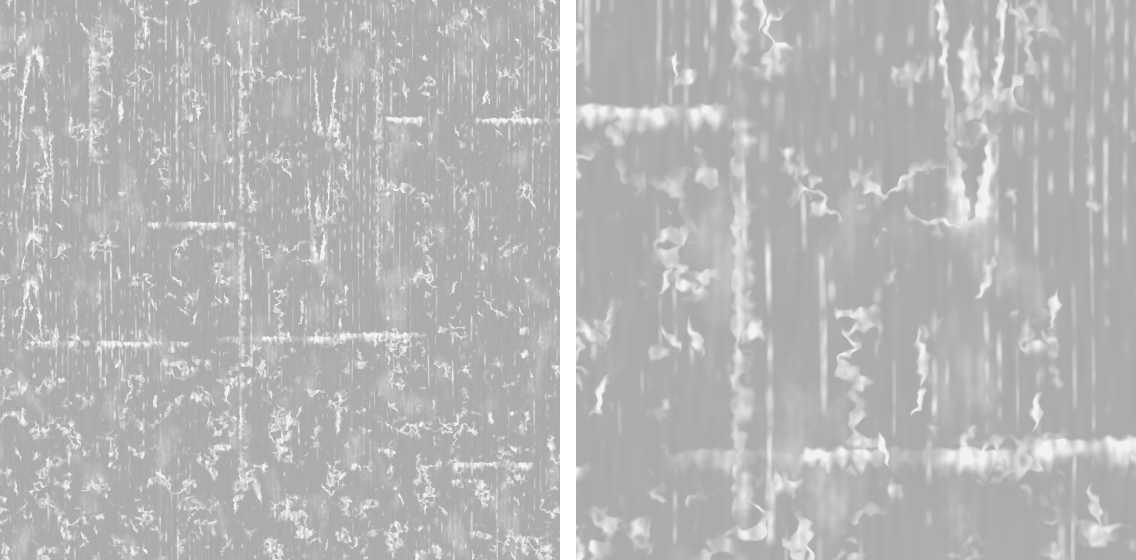
Left: the whole. Right: its middle third, enlarged.
Give the GLSL for this texture map, as a Shadertoy shader.

```glsl
// Worn grey wood planks: vertical grain, pale seams, arched growth rings and chipped flecks.

const float BASE_GREY = 0.676;
const float WORN_GREY = 0.95;

vec2 hash22(vec2 p) {
    vec3 q = fract(p.xyx * vec3(0.1031, 0.1030, 0.0973));
    q += dot(q, q.yzx + 33.33);
    return fract((q.xx + q.yz) * q.zy);
}

vec2 latticeGradient(vec2 cell) {
    float angle = 6.2832 * hash22(cell).x;
    return vec2(cos(angle), sin(angle));
}

float gradientNoise(vec2 p) {
    vec2 i = floor(p), f = fract(p), e = vec2(0.0, 1.0);
    vec2 u = f * f * f * (f * (f * 6.0 - 15.0) + 10.0);
    float low = mix(dot(latticeGradient(i), f), dot(latticeGradient(i + e.yx), f - e.yx), u.x);
    float high = mix(dot(latticeGradient(i + e), f - e), dot(latticeGradient(i + 1.0), f - 1.0), u.x);
    return 1.4 * mix(low, high, u.y);
}

float fbm(vec2 p) {
    return (4.0 * gradientNoise(p) + 2.0 * gradientNoise(p * 2.03 + 17.0)
        + 1.4 * gradientNoise(p * 4.1 + 41.0)) / 7.0;
}

// 1 inside the span, with soft ends
float within(float x, float start, float end, float soft) {
    return smoothstep(start - soft, start + soft, x) * (1.0 - smoothstep(end - soft, end + soft, x));
}

// Broken vertical lines, one per column
float grainStreaks(vec2 uv, float columns, float density, float seed) {
    float x = columns * (uv.x + 0.005 * gradientNoise(uv * vec2(5.0, 4.0) + seed));
    float id = floor(x);
    vec2 rnd = hash22(vec2(id, seed));
    float line = 1.0 - smoothstep(0.03, mix(0.15, 0.3, rnd.y), abs(fract(x) - mix(0.3, 0.7, rnd.x)));
    float breaks = 0.8 * gradientNoise(vec2(id * 17.3 + seed, uv.y * 10.0))
        + 0.7 * gradientNoise(vec2(id * 9.7 + seed, uv.y * 60.0));
    return line * smoothstep(0.05, 0.65, breaks + density) * mix(0.35, 1.0, rnd.y);
}

// Crisp on one side, ragged on the other
float seam(float along, float across, vec2 span, float width, float seed) {
    float ragged = width * (0.8 + 0.7 * gradientNoise(vec2(along * 150.0, seed))
        + 0.7 * gradientNoise(vec2(along * 40.0, seed + 5.3)));
    float body = smoothstep(-0.003, 0.001, across) * (1.0 - smoothstep(0.3 * ragged, ragged + 0.003, across));
    float gaps = smoothstep(-0.4, 0.15, gradientNoise(vec2(along * 22.0, seed + 9.7))
        + 0.4 * gradientNoise(vec2(along * 75.0, seed + 3.1)));
    return body * mix(0.3, 1.0, gaps) * within(along, span.x, span.y, 0.006);
}

// Parabolic growth ring; a negative height opens upward
float ringArch(vec2 p, float halfWidth, float height, float seed) {
    float t = -p.y / height, curve = p.x / (halfWidth * halfWidth);
    float dist = abs(p.x * curve - t) / length(vec2(2.0 * curve, 1.0 / height));
    float width = mix(0.009, 0.0035, smoothstep(0.0, 0.3, t));
    float fade = smoothstep(-0.6, 0.1, gradientNoise(p * vec2(20.0, 28.0) + seed));
    return (1.0 - smoothstep(0.15 * width, width, dist)) * fade * (1.0 - smoothstep(0.6, 1.0, t));
}

// Scattered lens-shaped slivers
float flecks(vec2 uv, float cells, vec2 size, float tilt, float bend, float share, float seed) {
    vec2 grid = uv * cells;
    float wear = 0.0;
    for (int j = -1; j <= 1; j++)
    for (int i = -1; i <= 1; i++) {
        vec2 cell = floor(grid) + vec2(i, j);
        vec2 place = hash22(cell + seed), shape = hash22(cell + seed + 71.0);
        vec2 odds = hash22(cell + seed + 137.0);
        float angle = (shape.x * 2.0 - 1.0) * tilt;
        vec2 q = mat2(cos(angle), sin(angle), -sin(angle), cos(angle)) * (grid - cell - place) / cells;
        q /= size * mix(0.5, 1.0, shape.y);
        q.x += bend * sin(q.y * 2.5);
        float lens = 1.0 - smoothstep(-0.7, 0.15, abs(q.x) - 1.0 + q.y * q.y);
        wear = max(wear, lens * step(odds.x, share) * mix(0.6, 1.0, odds.y));
    }
    return wear;
}

// Blotches, broken outlines of flaked wood and faint haze
float chips(vec2 uv, float bias) {
    float blotch = smoothstep(0.24, 0.58, fbm(uv * vec2(38.0, 33.0)) + bias);
    float curl = 1.0 - smoothstep(0.03, 0.16, abs(fbm(uv * 30.0 + 60.0)));
    float patches = smoothstep(0.2, 0.5, gradientNoise(uv * 19.0 + 90.0) + bias);
    float haze = smoothstep(0.1, 0.5, fbm(uv * vec2(15.0, 9.0) + 120.0));
    return max(max(0.85 * blotch, 0.75 * curl * patches), 0.28 * haze);
}

void mainImage(out vec4 fragColor, in vec2 fragCoord) {
    vec2 uv = fragCoord / iResolution.xy;
    vec2 rough = uv + 0.002 * vec2(gradientNoise(uv * 85.0), gradientNoise(uv * 70.0 + 31.0))
        + 0.0025 * vec2(gradientNoise(uv * 170.0 + 7.0), gradientNoise(uv * 150.0 + 53.0));
    float lower = 1.0 - smoothstep(0.32, 0.42, uv.y);

    // Grain, denser in two ribbed patches
    float ribs = within(uv.x, 0.31, 0.42, 0.02) * within(uv.y, 0.61, 0.91, 0.05)
        + within(uv.x, 0.04, 0.12, 0.02) * within(uv.y, 0.05, 0.17, 0.03);
    float density = 0.4 * gradientNoise(uv * vec2(7.0, 4.0) + 3.0) - 0.2 * lower;
    float wear = 0.75 * grainStreaks(uv, 93.0, density + 0.06, 4.0);
    wear = max(wear, 0.75 * grainStreaks(uv, 71.0, density - 0.15 + 0.6 * ribs, 23.0));

    // Plank ends: start, end, height
    vec3 ends[8] = vec3[8](vec3(0.69, 0.757, 0.79), vec3(0.85, 1.02, 0.788), vec3(0.265, 0.42, 0.602),
        vec3(0.05, 0.136, 0.39), vec3(0.175, 0.338, 0.389), vec3(0.39, 0.588, 0.398),
        vec3(0.605, 0.758, 0.404), vec3(0.81, 0.95, 0.173));
    for (int i = 0; i < 8; i++)
        wear = max(wear, seam(uv.x, ends[i].z - rough.y, ends[i].xy, 0.013, float(i) * 7.3 + 0.4));

    // Plank sides: position, start, end, width
    vec4 sides[3] = vec4[3](vec4(0.428, 0.12, 0.94, 0.009), vec4(0.673, 0.49, 0.95, 0.007),
        vec4(0.16, 0.72, 0.95, 0.022));
    for (int i = 0; i < 3; i++)
        wear = max(wear, 0.7 * seam(uv.y, rough.x - sides[i].x, sides[i].yz, sides[i].w, float(i) * 12.0 + 83.4));

    // Growth rings: apex, half width, height
    vec4 rings[6] = vec4[6](vec4(0.062, 0.91, 0.036, 0.28), vec4(0.066, 0.765, 0.03, 0.17),
        vec4(0.06, 0.58, 0.024, 0.08), vec4(0.056, 0.497, 0.02, 0.12),
        vec4(0.569, 0.532, 0.023, -0.21), vec4(0.581, 0.745, 0.024, -0.2));
    for (int i = 0; i < 6; i++)
        wear = max(wear, ringArch(rough - rings[i].xy, rings[i].z, rings[i].w, float(i) * 5.7));

    // Slivers and chips
    wear = max(wear, flecks(rough, 7.0, vec2(0.007, 0.032), 0.2, 0.2, 0.35, 11.0));
    wear = max(wear, flecks(rough, 23.0, vec2(0.0042, 0.017), 0.7, 0.6, 0.27, 47.0));
    wear = max(wear, chips(rough, mix(-0.04, 0.07, lower)));

    // Fibres and grit break up the worn parts and tint the bare wood
    float fibre = gradientNoise(uv * vec2(190.0, 22.0));
    float grit = gradientNoise(uv * vec2(180.0, 110.0) + 15.0);
    wear = clamp(wear * (0.95 + 0.5 * fibre + 0.5 * grit), 0.0, 1.0);
    float grey = mix(BASE_GREY + 0.014 * fibre, WORN_GREY, wear);
    fragColor = vec4(vec3(grey), 1.0);
}
```
